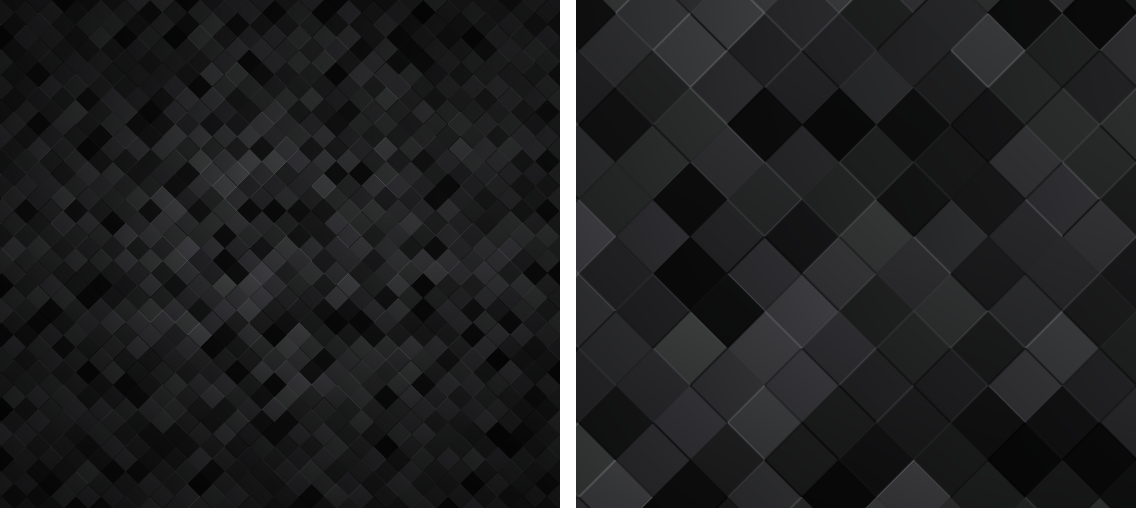
Left: the whole. Right: its middle third, enlarged.
Give the GLSL for this background, as a Shadertoy shader.

```glsl
// Dark mosaic of square tiles standing on their corners, with hairline seams.
// The plane is turned 45 degrees; each tile gets a hashed grey, tint and sheen,
// and a broad soft light brightens the middle and leaves the borders dim.

#define ROWS 20.47                    // tile diagonals per canvas height
#define ANCHOR vec2(0.0516, 0.9756)   // centre of one tile, in canvas heights
#define SEAM_WIDTH 0.042              // seam width, in tile sides
#define SEAM_DARK -0.55               // strongest dark seam
#define SEAM_LIGHT 0.60               // strongest bright seam
#define DIM_GREY 0.060                // mean grey far from the light
#define LIT_GREY 0.172                // mean grey under the light
#define LIGHT_POS vec2(0.56, 0.53)    // as a fraction of the canvas
#define LIGHT_FALLOFF vec2(3.5, 6.0)
#define BLACK_SHARE 0.13              // share of nearly black tiles
#define SHEEN 0.10                    // brightness slope across a tile

float hash(vec2 p) {
    vec3 q = fract(vec3(p.xyx) * 0.1031);
    q += dot(q, q.yzx + 33.33);
    return fract((q.x + q.y) * q.z);
}

float valueNoise(vec2 p) {
    vec2 i = floor(p), f = fract(p);
    f = f * f * (3.0 - 2.0 * f);
    return mix(mix(hash(i), hash(i + vec2(1, 0)), f.x),
               mix(hash(i + vec2(0, 1)), hash(i + vec2(1, 1)), f.x), f.y);
}

// Relative colour of one tile, about 1 on average
vec3 tileColor(vec2 id, vec2 grid) {
    float patchy = valueNoise(id * 0.31 + 57.0);
    float level = 0.40 + 1.20 * mix(hash(id + 11.0), patchy, 0.35);
    if (hash(id + 203.0) < BLACK_SHARE) level *= 0.33;

    vec2 local = grid - id - 0.5;
    level *= 1.0 + SHEEN * (local.x - local.y * (hash(id + 87.0) - 0.5));

    vec3 tint = mix(vec3(0.98, 1.01, 1.00), vec3(0.99, 0.98, 1.06), hash(id + 149.0));
    return level * tint;
}

// Signed brightness of a seam: its strength is hashed per tile side
float seam(float dist, vec2 id, float px) {
    float halfWidth = 0.5 * SEAM_WIDTH;
    float cover = 1.0 - smoothstep(halfWidth - 0.5 * px, halfWidth + 0.5 * px, dist);
    return cover * mix(SEAM_DARK, SEAM_LIGHT, hash(id));
}

void mainImage(out vec4 fragColor, in vec2 fragCoord) {
    vec2 p = fragCoord / iResolution.y;

    // Turned grid: tiles are unit squares between whole numbers
    vec2 q = (p - ANCHOR) * ROWS;
    vec2 grid = vec2(q.x + q.y, q.x - q.y) + 0.5;
    float px = 1.414 * ROWS / iResolution.y;

    // Blend the four tiles around the nearest corner for smooth borders
    vec2 corner = floor(grid + 0.5);
    vec2 offset = grid - corner;
    vec2 w = smoothstep(-0.6 * px, 0.6 * px, offset);
    vec3 low = mix(tileColor(corner - 1.0, grid),
                   tileColor(corner - vec2(0, 1), grid), w.x);
    vec3 high = mix(tileColor(corner - vec2(1, 0), grid),
                    tileColor(corner, grid), w.x);
    vec3 color = mix(low, high, w.y);

    // Seams along both directions
    vec2 cell = floor(grid);
    float seams = seam(abs(offset.x), vec2(corner.x, cell.y) + 311.0, px)
                + seam(abs(offset.y), vec2(cell.x, corner.y) + 523.0, px);
    color *= 1.0 + clamp(seams, SEAM_DARK, SEAM_LIGHT);

    // Soft light over the middle
    vec2 toLight = p - LIGHT_POS * iResolution.xy / iResolution.y;
    float light = exp(-dot(toLight * toLight, LIGHT_FALLOFF));
    color *= mix(DIM_GREY, LIT_GREY, light);

    fragColor = vec4(color, 1.0);
}
```
